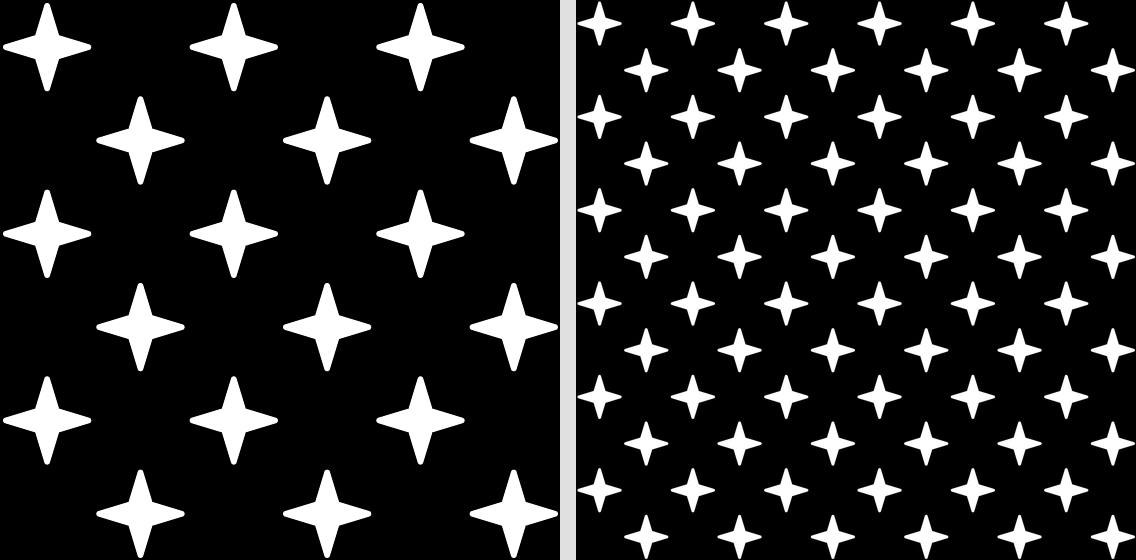
Left, the tile; right, the same tile 2 across and 2 down.
Give the GLSL for this pattern, as a WebGL 2 fragment shader.

```glsl
#version 300 es
precision highp float;
// White four-pointed stars with rounded tips on black, in a checkerboard of 6 by 6 cells.

uniform vec2 u_resolution;
out vec4 fragColor;

// Signed distance to a four-pointed star centred at the origin.
float starDistance(vec2 p, float tip, float notch, float rounding) {
    // Fold all eight half-arms onto one.
    p = abs(p);
    if (p.y > p.x) p = p.yx;

    vec2 edge = vec2(notch - tip, notch);
    vec2 fromTip = p - vec2(tip, 0.0);
    float along = clamp(dot(fromTip, edge) / dot(edge, edge), 0.0, 1.0);
    float side = sign(fromTip.x * edge.y - fromTip.y * edge.x);
    return side * length(fromTip - edge * along) - rounding;
}

void main() {
    // Six cells each way, with a slight shift right and down.
    vec2 grid = gl_FragCoord.xy / u_resolution * 6.0 - vec2(0.005, -0.005);
    vec2 cell = floor(grid);
    float hasStar = mod(cell.x + cell.y, 2.0);

    float d = starDistance(fract(grid) - 0.5, 0.442, 0.103, 0.031);
    float pixel = 6.0 / min(u_resolution.x, u_resolution.y);
    float star = hasStar * (1.0 - smoothstep(-0.6 * pixel, 0.6 * pixel, d));

    fragColor = vec4(vec3(star), 1.0);
}
```
